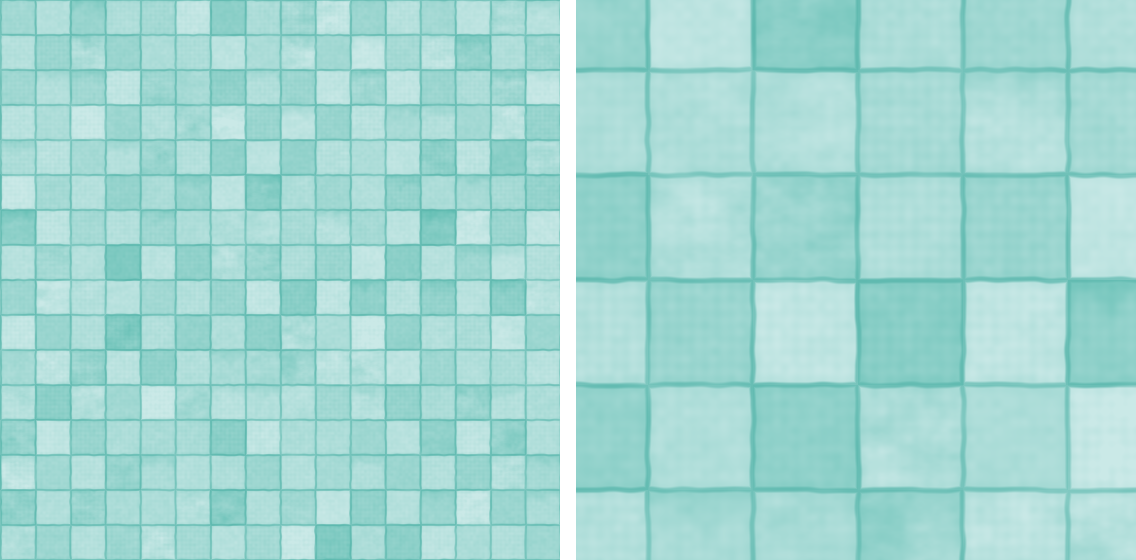
Left, the full canvas; right, a detail of the centre.
Write a three.js fragment shader that draws this pattern.

```glsl
// Sixteen by sixteen aqua mosaic tiles with soft teal joints and a worn, woven surface.
varying vec2 vUv;

float hash(vec2 p) {
  vec3 q = fract(vec3(p.xyx) * vec3(0.1031, 0.1030, 0.0973));
  q += dot(q, q.yzx + 33.33);
  return fract((q.x + q.y) * q.z);
}

float noise(vec2 p) {
  vec2 i = floor(p), f = fract(p);
  f = f * f * (3.0 - 2.0 * f);
  return mix(mix(hash(i), hash(i + vec2(1.0, 0.0)), f.x),
             mix(hash(i + vec2(0.0, 1.0)), hash(i + 1.0), f.x), f.y);
}

float fbm(vec2 p) {
  float sum = 0.0, gain = 0.5;
  for (int i = 0; i < 4; i++) {
    sum += gain * noise(p);
    p = p * 2.03 + 17.7;
    gain *= 0.5;
  }
  return sum;
}

// Lightness of one tile: a loose checkerboard with random spread
float tileTone(vec2 id) {
  float isDark = mod(id.x + id.y, 2.0);
  float spread = 0.5 * (hash(id + 3.7) + hash(id + 41.3));
  return mix(0.65 + 0.43 * spread, 0.20 + 0.68 * spread, isDark);
}

void main() {
  vec2 grid = vUv * 16.0 - vec2(0.02, 0.0);
  vec2 id = floor(grid);
  vec2 local = fract(grid);
  vec2 pixel = fwidth(vUv * 16.0);
  float tone = tileTone(id);

  // Cloudy stains, stronger on a few worn tiles and streaked sideways
  float wear = 0.10 + 0.45 * smoothstep(0.65, 1.0, hash(id + 71.9));
  vec2 stainPos = local * vec2(2.2, 4.0) + hash(id + 9.1) * 90.0;
  tone += wear * (fbm(stainPos) - 0.47);

  // Occasional shadow along the upper edge
  float shaded = step(0.86, hash(id + 23.5));
  tone -= 0.22 * shaded * smoothstep(0.55, 1.0, local.y + 0.3 * (noise(grid * 5.0) - 0.5));

  // Fine grain and cloth-like weave
  tone += 0.10 * (noise(vUv * 190.0) - 0.5) + 0.06 * (noise(vUv * 95.0 + 31.0) - 0.5);
  vec2 weave = cos(vUv * 128.0 * 6.28318);
  tone += 0.018 * (weave.x + weave.y) * (0.4 + hash(id + 57.0));

  // Slightly wavering joints with soft edges
  vec2 waver = 0.022 * (vec2(noise(grid * 6.0), noise(grid * 6.0 + 50.0)) - 0.5);
  vec2 edge = abs(fract(grid + waver + 0.5) - 0.5);
  vec2 joint = 1.0 - smoothstep(vec2(0.008), vec2(0.034) + 0.6 * pixel, edge);
  vec2 halo = 1.0 - smoothstep(vec2(0.0), vec2(0.11), edge);

  // Joints deepen beside darker tiles
  vec2 nearest = floor(grid + 0.5);
  vec2 besideX = vec2(nearest.x, id.y), besideY = vec2(id.x, nearest.y);
  vec2 darker = vec2(min(tileTone(besideX), tileTone(besideX - vec2(1.0, 0.0))),
                     min(tileTone(besideY), tileTone(besideY - vec2(0.0, 1.0))));
  vec2 strength = (1.0 - 0.45 * darker) * (0.8 + 0.3 * noise(grid * 3.0 + 12.0));
  vec2 lines = clamp(joint * strength, 0.0, 1.0);
  tone -= 0.07 * max(halo.x, halo.y);

  vec3 color = mix(vec3(0.42, 0.76, 0.72), vec3(0.76, 0.90, 0.89), clamp(tone, -0.1, 1.1));
  color = mix(color, vec3(0.36, 0.72, 0.68), max(lines.x, lines.y));
  gl_FragColor = vec4(color, 1.0);
}
```
